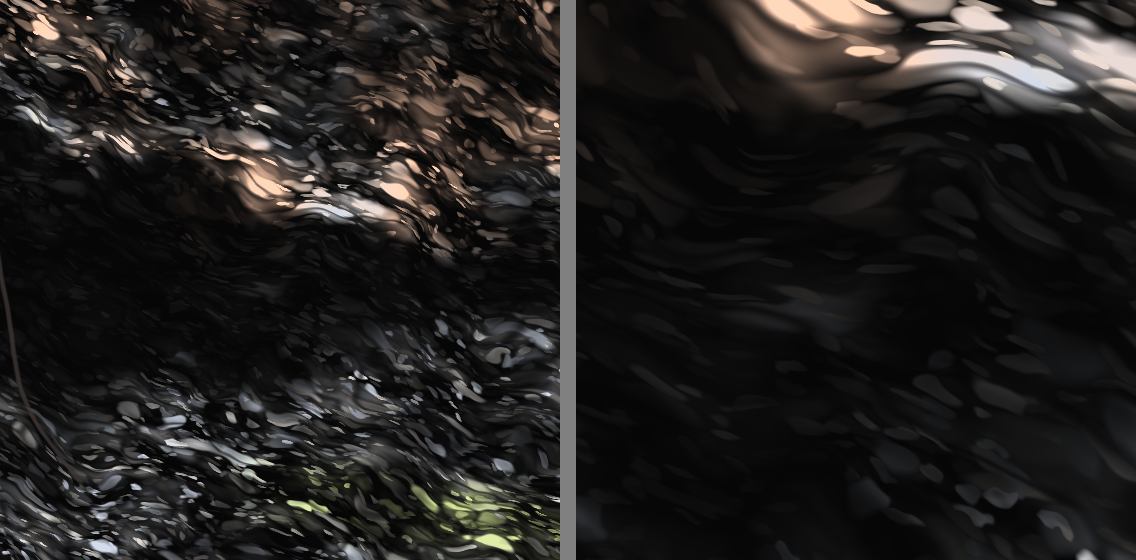
Left, the full canvas; right, a detail of the centre.
Write a WebGL 2 fragment shader that draws this texture.

```glsl
#version 300 es
precision highp float;

uniform vec2 u_resolution;
out vec4 fragColor;

const float GRAIN_ANGLE = 0.42;   // downward tilt of the bedding, radians
const float GRAIN_BEND = 0.045;
const int FLAKE_LAYERS = 3;
const vec2 FLAKE_COUNT = vec2(15.0, 36.0);
const float FLAKE_RARITY = 4.6;
const float FLAKE_GAIN = 0.92;
const float BODY_GAIN = 0.30;
const float CREVICE_DEPTH = 0.6;
const float BAND_LIGHT = 0.10;
const vec3 SHADOW = vec3(0.022, 0.022, 0.023);
const vec3 STONE = vec3(1.02, 1.0, 0.97);
const vec3 RUST = vec3(1.22, 0.97, 0.82);
const vec3 SLATE = vec3(0.95, 0.99, 1.06);
const vec3 MOSS = vec3(1.0, 1.08, 0.70);
const vec3 ROOT = vec3(0.25, 0.22, 0.21);

vec3 hash3(vec2 p) {
    vec3 q = fract(p.xyx * vec3(0.1031, 0.1030, 0.0973));
    q += dot(q, q.yxz + 33.33);
    return fract((q.xxy + q.yzz) * q.zyx);
}

float noise(vec2 p) {
    vec2 i = floor(p), f = fract(p);
    f = f * f * (3.0 - 2.0 * f);
    float low = mix(hash3(i).x, hash3(i + vec2(1, 0)).x, f.x);
    float high = mix(hash3(i + vec2(0, 1)).x, hash3(i + vec2(1, 1)).x, f.x);
    return mix(low, high, f.y);
}

float fbm(vec2 p) {
    float sum = 0.0, amp = 0.5;
    for (int i = 0; i < 4; i++) {
        sum += amp * noise(p);
        p = mat2(1.7, 0.5, -0.5, 1.9) * p + 17.3;
        amp *= 0.5;
    }
    return sum / 0.9375;
}

// Brightest ragged chip at a point: x = light, y = random hue
vec2 flakes(vec2 g, float seed) {
    vec2 cell = floor(g), best = vec2(0.0, 0.5);
    float ragged = noise(g * 2.6 + seed) - 0.5;
    float facet = 0.55 + 0.45 * noise(g * vec2(2.0, 3.2) - seed);
    for (int y = -1; y <= 1; y++) {
        for (int x = -1; x <= 1; x++) {
            vec2 id = cell + vec2(x, y);
            vec3 place = hash3(id + seed);
            vec3 look = hash3(id + seed + 91.7);
            vec2 d = g - id - 0.5 - 0.8 * (place.xy - 0.5);
            d.y += d.x * (place.z - 0.5) * 1.1;
            vec2 size = mix(vec2(0.35, 0.25), vec2(0.75, 0.6), look.yz);
            float reach = length(d / size) + 0.9 * ragged;
            float light = pow(look.x, FLAKE_RARITY) * facet * smoothstep(1.05, 0.55, reach);
            if (light > best.x) best = vec2(light, look.z);
        }
    }
    return best;
}

// Lit slopes above and below a dark diagonal hollow
float slopeLight(vec2 p) {
    float wobble = (fbm(p * 6.0 + 4.0) - 0.5) * 0.2;
    float above = p.y - 0.76 + 0.24 * p.x + wobble;
    float below = 0.36 + 0.13 * smoothstep(0.4, 0.9, p.x) - p.y + wobble;
    float upper = smoothstep(-0.01, 0.04, above) * mix(1.0, 0.55, smoothstep(0.13, 0.32, above));
    float lower = smoothstep(-0.02, 0.12, below) * 0.8;
    return BAND_LIGHT + (1.0 - BAND_LIGHT) * max(upper, lower);
}

float rootMask(vec2 p) {
    float t = p.y - 0.27;
    float x = 0.045 - 0.47 * t + 0.28 * sqrt(t * t + 0.0004);
    x += 0.008 * (noise(vec2(p.y * 22.0, 3.0)) - 0.5);
    return smoothstep(0.0055, 0.0015, abs(p.x - x) * 0.85) * smoothstep(0.10, 0.16, p.y);
}

void main() {
    vec2 p = gl_FragCoord.xy / u_resolution;

    // Bent coordinates: x along the bedding, y across it
    vec2 bend = vec2(fbm(p * 7.0), fbm(p * 7.0 + 31.0)) - 0.5;
    vec2 q = p + GRAIN_BEND * 2.0 * bend;
    float c = cos(GRAIN_ANGLE), s = sin(GRAIN_ANGLE);
    vec2 g = vec2(c * q.x - s * q.y, s * q.x + c * q.y);

    // Illumination, broken into clumps
    float clump = smoothstep(0.3, 0.7, fbm(g * vec2(5.0, 10.0) + 8.0));
    float lit = slopeLight(p) * (0.4 + 1.05 * clump);

    // Streaked body and crevices
    float body = smoothstep(0.34, 0.82, fbm(g * vec2(13.0, 34.0)));
    float crevice = smoothstep(0.0, 0.14, abs(noise(g * vec2(14.0, 46.0) + 5.0) - 0.5));

    // Chips, from broad to fine
    vec2 chip = vec2(0.0, 0.5);
    vec2 count = FLAKE_COUNT;
    for (int i = 0; i < FLAKE_LAYERS; i++) {
        vec2 next = flakes(g * count, 13.0 + 37.0 * float(i));
        if (next.x > chip.x) chip = next;
        count *= 1.75;
    }
    float tone = lit * (BODY_GAIN * body + FLAKE_GAIN * chip.x);
    tone *= mix(1.0 - CREVICE_DEPTH, 1.0, crevice);

    // Mineral tints
    float rust = smoothstep(0.42, 0.65, fbm(p * 5.0 + 20.0)) * smoothstep(0.45, 0.65, p.y);
    float slate = smoothstep(0.45, 0.8, chip.y) * (1.0 - rust);
    float mossLine = abs(p.y - 0.19 + 0.14 * p.x);
    float moss = smoothstep(0.10, 0.02, mossLine) * smoothstep(0.35, 0.6, p.x) * smoothstep(0.3, 0.6, chip.y);
    vec3 tint = mix(mix(STONE, SLATE, slate), RUST, rust);
    tint = mix(tint, MOSS, moss);

    vec3 color = SHADOW + tint * min(tone, 0.85);
    color = mix(color, ROOT, 0.75 * rootMask(p));
    fragColor = vec4(color, 1.0);
}
```
